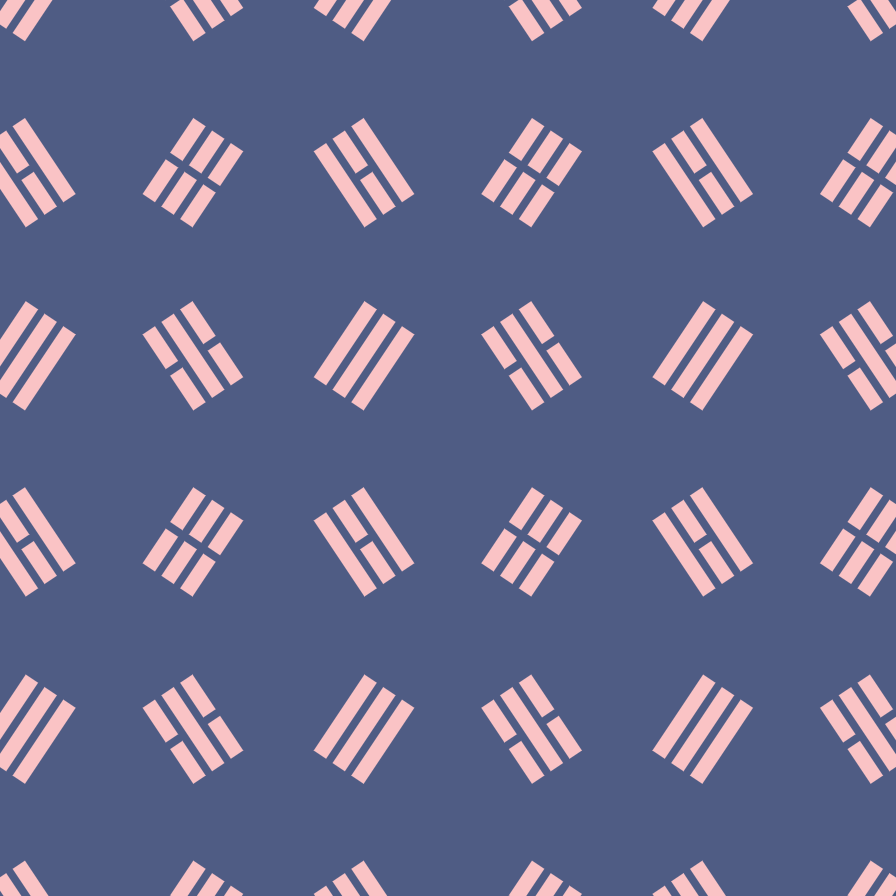
A Shadertoy shader for this pattern:

```glsl
// Tilted three-bar emblems in pale pink on slate blue, set in a 2 x 2 repeat.
// Each pixel finds its emblem by floor, then measures the nearest bar as a box;
// row and column parity decide which bars are split and which way they lean.

float boxDistance(vec2 p, vec2 halfSize) {
    vec2 d = abs(p) - halfSize;
    return length(max(d, 0.0)) + min(max(d.x, d.y), 0.0);
}

// Three parallel bars; split.x cuts the outer pair, split.y the middle one.
float emblemDistance(vec2 p, vec2 split) {
    float bar = clamp(round(p.x / 0.0252), -1.0, 1.0);
    p.x -= bar * 0.0252;
    float d = boxDistance(p, vec2(0.0083, 0.0510));
    float isSplit = mix(split.y, split.x, abs(bar));
    return isSplit > 0.5 ? max(d, 0.0044 - abs(p.y)) : d;
}

void mainImage(out vec4 fragColor, in vec2 fragCoord) {
    // Canvas units, with y running downwards from the top edge
    vec2 p = fragCoord / iResolution.y;
    p.y = 1.0 - p.y;

    // Repeat of two columns by two rows, with slightly uneven row spacing
    vec2 period = vec2(0.3780, 0.4144);
    p -= vec2(0.0283, 0.3971);
    vec2 tile = floor(p / period + 0.25);
    p -= tile * period;
    p.y -= 0.0023 * tile.y * tile.y;

    // Pick one of the four emblems and move to its centre
    vec2 parity = step(0.25 * period, p);
    p -= parity * vec2(0.1870, 0.2077);

    // Mixed emblems lean left, uniform ones lean right
    if (parity.x != parity.y) p.x = -p.x;
    vec2 across = vec2(0.832, 0.555);
    vec2 along = vec2(across.y, -across.x);
    float d = emblemDistance(vec2(dot(p, across), dot(p, along)), parity);

    // Fill with a soft edge about one pixel wide
    float edge = 0.7 / iResolution.y;
    float ink = 1.0 - smoothstep(-edge, edge, d);
    vec3 slate = vec3(0.310, 0.362, 0.518);
    vec3 pink = vec3(0.982, 0.764, 0.774);
    fragColor = vec4(mix(slate, pink, ink), 1.0);
}
```
